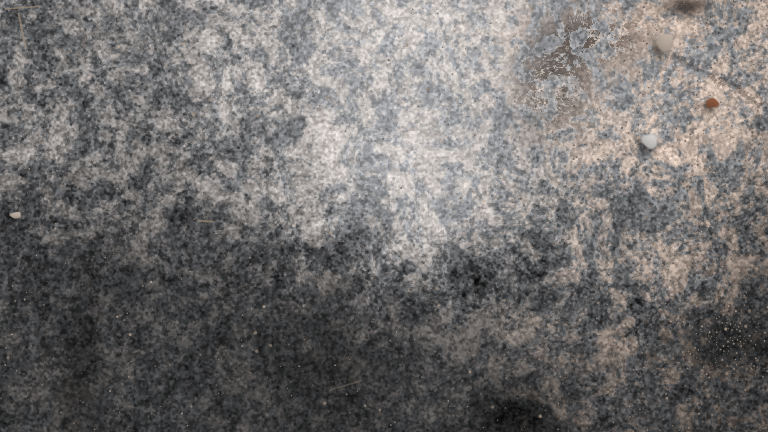
Give the GLSL for this texture, as a Shadertoy shader.

```glsl
const vec3 COOL_TINT = vec3(0.99, 1.0, 1.02);
const vec3 WARM_TINT = vec3(1.025, 0.995, 0.975);
const vec3 EARTH_TINT = vec3(1.09, 0.99, 0.92);
const vec3 GRIT_COLOR = vec3(0.72, 0.64, 0.56);
const vec3 STONE_COLOR = vec3(0.76, 0.70, 0.65);
const vec3 CHALK_COLOR = vec3(0.84, 0.83, 0.82);
const vec3 RUST_COLOR = vec3(0.56, 0.36, 0.26);
const vec3 SOIL_COLOR = vec3(0.20, 0.17, 0.155);
const vec3 TWIG_COLOR = vec3(0.60, 0.53, 0.45);
const float PATCH_SCALE = 9.0;
const float CRUST_SCALE = 32.0;
const float GRAIN_SCALE = 175.0;
const float PATCH_CONTRAST = 0.20;
const float CRUST_CONTRAST = 0.26;
const float DUST_CONTRAST = 0.07;
const float GRAIN_CONTRAST = 0.27;
const float EDGE = 0.003;

vec3 hash3(vec2 p) {
    vec3 q = fract(vec3(p.xyx) * vec3(0.1031, 0.1030, 0.0973));
    q += dot(q, q.yxz + 33.33);
    return fract((q.xxy + q.yzz) * q.zyx);
}

// Smooth blend of the random values of nearby cells
float cellNoise(vec2 p) {
    vec2 cell = floor(p), f = p - cell;
    float sum = 0.0, weight = 0.0;
    for (int j = -1; j <= 1; j++)
    for (int i = -1; i <= 1; i++) {
        vec2 offset = vec2(i, j);
        vec3 h = hash3(cell + offset + 64.0);
        vec2 d = offset + h.xy - f;
        float w = exp(-5.0 * dot(d, d));
        sum += w * h.z;
        weight += w;
    }
    return sum / weight - 0.5;
}

float layeredCells(vec2 p) {
    float sum = 0.0, amp = 0.5;
    for (int i = 0; i < 5; i++) {
        sum += amp * cellNoise(p);
        p = mat2(1.62, 1.2, -1.2, 1.62) * p + 7.3;
        amp *= 0.76;
    }
    return sum;
}

float glow(vec2 p, vec2 center, vec2 radius) {
    vec2 d = (p - center) / radius;
    return exp(-dot(d, d));
}

// Random grains: coverage in x, brightness in y
vec2 scatter(vec2 p, float scale, float density) {
    vec2 q = mat2(0.8, 0.6, -0.6, 0.8) * p * scale, cell = floor(q);
    vec3 h = hash3(cell + 211.0);
    vec3 k = hash3(cell + 517.0);
    float r = mix(0.08, 0.26, k.x * k.x);
    float d = length(q - cell - mix(vec2(0.28), vec2(0.72), h.xy));
    float soft = EDGE * scale * 0.5;
    return vec2(step(h.z, density) * (1.0 - smoothstep(r - soft, r + soft, d)), k.y);
}

float stroke(vec2 p, vec2 a, vec2 b, float width) {
    vec2 ab = b - a;
    float t = clamp(dot(p - a, ab) / dot(ab, ab), 0.0, 1.0);
    return 1.0 - smoothstep(width, width + EDGE, length(p - a - ab * t));
}

void addStone(inout vec3 color, vec2 p, vec2 center, vec2 radius, vec3 tint) {
    vec2 d = (p - center) / radius;
    d += 0.12 * sin(d.yx * 3.0 + center * 30.0);
    color *= 1.0 - 0.5 * glow(p, center + radius * vec2(-0.5, -0.7), radius * 1.1);
    float shade = 0.9 + 0.14 * dot(d, vec2(0.4, 0.7));
    color = mix(color, tint * shade, 1.0 - smoothstep(0.7, 1.15, length(d)));
}

// Broad light and soot
float groundTone(vec2 p) {
    float tone = mix(0.255, 0.45, smoothstep(0.22, 0.80, p.y));
    tone += 0.27 * glow(p, vec2(0.94, 0.97), vec2(0.44, 0.45));
    tone += 0.23 * glow(p, vec2(0.97, 0.52), vec2(0.27, 0.19));
    tone += 0.15 * glow(p, vec2(1.58, 0.86), vec2(0.34, 0.30));
    tone += 0.15 * glow(p, vec2(1.50, 0.36), vec2(0.24, 0.28));
    tone -= 0.08 * glow(p, vec2(0.76, 0.16), vec2(0.16, 0.20));
    tone -= 0.04 * glow(p, vec2(0.36, 0.62), vec2(0.16, 0.20));
    tone -= 0.08 * glow(p, vec2(0.20, 0.14), vec2(0.05, 0.22));
    tone -= 0.16 * glow(p, vec2(1.20, 0.03), vec2(0.10, 0.06));
    return tone - 0.14 * glow(p, vec2(1.70, 0.21), vec2(0.14, 0.07));
}

void mainImage(out vec4 fragColor, in vec2 fragCoord) {
    vec2 p = fragCoord / iResolution.y;
    vec2 warp = 0.012 * sin(p.yx * 13.0 + 2.0 * sin(p * 19.0));
    float blotch = layeredCells((p + warp) * PATCH_SCALE);
    float crust = layeredCells((p + warp) * CRUST_SCALE + 19.0);
    float streak = cellNoise(p * vec2(46.0, 5.0) + 3.0);
    float grain = cellNoise(p * GRAIN_SCALE) + 0.4 * cellNoise(p * GRAIN_SCALE * 0.53);

    // Mottled surface with paler dusty crust
    float tone = groundTone(p + warp + 0.06 * blotch);
    float relief = smoothstep(0.15, 0.45, tone) * (1.0 - 0.35 * smoothstep(0.55, 0.75, tone));
    float dust = smoothstep(-0.14, 0.18, crust + 0.5 * blotch + 0.35 * (tone - 0.5));
    float mottle = PATCH_CONTRAST * blotch + CRUST_CONTRAST * crust + DUST_CONTRAST * (dust - 0.5);
    tone += mottle * mix(0.3, 1.0, relief);
    tone += 0.035 * streak * (1.0 - smoothstep(0.6, 1.2, p.x));
    tone += GRAIN_CONTRAST * grain * mix(0.45, 1.0, relief);
    float earth = smoothstep(1.05, 1.6, p.x + 0.3 * blotch);
    vec3 tint = mix(COOL_TINT, mix(WARM_TINT, EARTH_TINT, earth), dust);
    vec3 color = max(tone, 0.04) * tint;

    // Soil clumps and crack at upper right
    float soil = 0.8 * glow(p, vec2(1.59, 0.985), vec2(0.05, 0.022));
    float clumps = smoothstep(-0.02, 0.14, crust);
    soil += 0.6 * clumps * glow(p, vec2(1.28, 0.80), vec2(0.09, 0.11));
    soil += 0.6 * clumps * glow(p, vec2(1.38, 0.92), vec2(0.12, 0.07));
    soil += 0.28 * stroke(p + 0.5 * warp + 0.02 * crust, vec2(1.56, 0.87), vec2(1.78, 0.75), 0.004);
    color = mix(color, SOIL_COLOR, clamp(soil, 0.0, 0.8));

    // Loose grit, dense at lower right
    float gritBed = glow(p, vec2(1.70, 0.22), vec2(0.15, 0.09));
    vec2 fine = scatter(p, 120.0, 0.035 + 0.06 * earth + 0.4 * gritBed);
    vec2 coarse = scatter(p + 3.7, 62.0, 0.02 + 0.15 * gritBed);
    color = mix(color, GRIT_COLOR * mix(0.65, 1.2, fine.y), 0.65 * fine.x);
    color = mix(color, GRIT_COLOR * mix(0.7, 1.15, coarse.y), 0.65 * coarse.x);
    vec2 pits = scatter(p + 9.1, 110.0, 0.02 + 0.16 * earth);
    color = mix(color, SOIL_COLOR, 0.5 * pits.x);

    // Stones
    addStone(color, p, vec2(1.539, 0.903), vec2(0.019, 0.023), STONE_COLOR);
    addStone(color, p, vec2(1.505, 0.674), vec2(0.020, 0.018), CHALK_COLOR);
    addStone(color, p, vec2(1.648, 0.761), vec2(0.016, 0.012), RUST_COLOR);
    addStone(color, p, vec2(0.037, 0.502), vec2(0.014, 0.008), STONE_COLOR);

    // Twigs and scratches
    float twig = 0.7 * stroke(p + warp, vec2(0.02, 0.975), vec2(0.10, 0.995), 0.001);
    twig += 0.7 * stroke(p + warp, vec2(0.055, 0.965), vec2(0.068, 0.88), 0.001);
    twig += 0.7 * stroke(p, vec2(0.46, 0.489), vec2(0.49, 0.487), 0.001);
    twig += 0.3 * stroke(p, vec2(0.765, 0.098), vec2(0.835, 0.118), 0.0005);
    color = mix(color, TWIG_COLOR, min(twig, 0.7));
    fragColor = vec4(clamp(color, 0.0, 1.0), 1.0);
}
```
